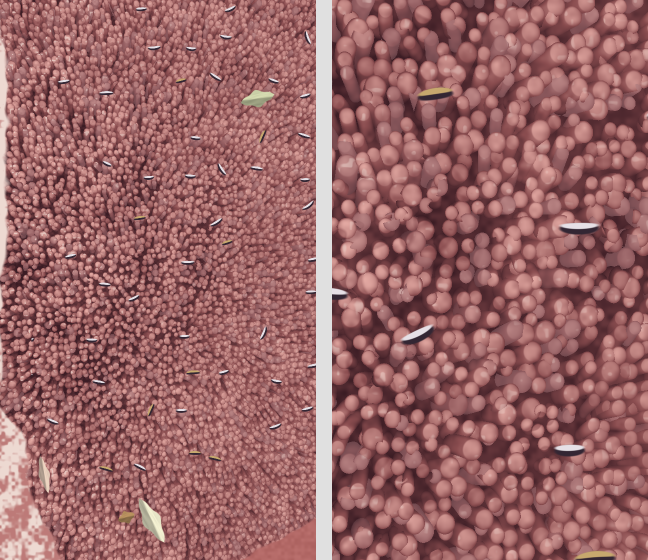
Left: the whole. Right: its middle third, enlarged.
Reproduce this texture procedurally as a Shadertoy shader.

```glsl
// A dense bed of dusty red bristles with round tips, edge-on coins and a few pale leaves.
#define GRAINS 46.0
#define FOCUS vec2(0.30, 0.85)
#define LEAN 2.3
#define COIN_CELL 0.13
#define COIN_SHARE 0.45
#define HAZE 0.24
#define DEEP_RED vec3(0.23, 0.11, 0.14)
#define MID_RED vec3(0.54, 0.30, 0.31)
#define DUSTY_PINK vec3(0.83, 0.60, 0.58)
#define GREY_ROSE vec3(0.60, 0.42, 0.44)
#define PALE_STONE vec3(0.93, 0.85, 0.82)

vec3 hash3(vec2 p) {
    vec3 q = fract(vec3(p.xyx) * vec3(0.1031, 0.1030, 0.0973));
    q += dot(q, q.yxz + 33.33);
    return fract((q.xxy + q.yzz) * q.zyx);
}

vec3 noise3(vec2 p) {
    vec2 i = floor(p), f = fract(p);
    f = f * f * (3.0 - 2.0 * f);
    return mix(mix(hash3(i), hash3(i + vec2(1, 0)), f.x),
               mix(hash3(i + vec2(0, 1)), hash3(i + vec2(1, 1)), f.x), f.y);
}

mat2 rotation(float a) {
    return mat2(cos(a), -sin(a), sin(a), cos(a));
}

vec3 redRamp(float tone) {
    return tone < 0.5 ? mix(DEEP_RED, MID_RED, max(tone, 0.0) * 2.0)
                      : mix(MID_RED, DUSTY_PINK, min(tone * 2.0 - 1.0, 1.2));
}

// Topmost capsule wins; each runs from its tip back towards the focus.
vec3 bristles(vec2 p) {
    vec2 scaled = vec2(p.x * (1.0 + 0.28 * p.x), 0.9 + (p.y - 0.9) * (1.0 + 0.3 * p.x));
    vec2 g = scaled * GRAINS;
    vec3 clump = noise3(p * 11.0), dust = noise3(p * 150.0);
    vec2 lean = (scaled - FOCUS) * LEAN + (clump.xy - 0.5) * 1.5;
    lean *= min(1.0, 2.1 / max(length(lean), 0.01));
    float top = -9.0, tone = 0.06, tint = 0.0;
    for (int j = -3; j <= 3; j++)
    for (int i = -3; i <= 3; i++) {
        vec2 id = floor(g) + vec2(i, j);
        vec3 r = hash3(id);
        float level = fract(r.x * 7.3 + r.y * 3.1 + r.z);
        vec2 d = g - id - 0.5 - 0.85 * (r.xy - 0.5);
        vec2 axis = lean + (r.zx - 0.5) * 0.9;
        float along = clamp(-dot(d, axis) / max(dot(axis, axis), 0.01), 0.0, 1.0);
        float radius = mix(0.40, 0.66, r.z * r.z);
        float off = length(d + axis * along) / radius;
        float height = level - 1.4 * along - 0.25 * off * off;
        if (off < 1.0 && height > top) {
            top = height;
            float cap = 1.0 - smoothstep(0.8, 1.0, length(d) / radius);
            float shaft = 0.72 - 0.36 * along;
            tone = mix(shaft, 0.86, cap) - 0.34 * off * off * off;
            tone += 0.13 * dot(d, vec2(-0.5, 0.8)) / radius * cap;
            tone *= 0.68 + 0.38 * smoothstep(-0.4, 0.6, level - along);
            tint = r.y;
        }
    }
    tone += 0.24 * (dust.x - 0.5) + 0.22 * (clump.z - 0.5);
    tone = mix(tone, 0.72, HAZE * smoothstep(0.1, 0.9, p.x));
    vec3 color = redRamp(tone + 0.03);
    color = mix(color, GREY_ROSE, 0.5 * smoothstep(0.72, 0.95, tint));
    // Glinting powder, strongest towards the left
    float glint = smoothstep(0.72, 0.92, dust.y) * smoothstep(0.55, 0.85, tone);
    return mix(color, PALE_STONE, glint * mix(0.75, 0.3, smoothstep(0.0, 0.6, p.x)));
}

// Thin curved rims: bright above, dark below.
vec3 addCoins(vec3 color, vec2 p) {
    vec2 id = floor(p / COIN_CELL);
    vec3 r = hash3(id + 71.0), s = hash3(id + 19.0);
    if (r.z > COIN_SHARE || p.x < 0.1 || p.y < 0.25) return color;
    vec2 d = p - (id + 0.5 + 0.55 * (r.xy - 0.5)) * COIN_CELL;
    d = rotation((s.x - 0.5) * (s.y > 0.7 ? 2.8 : 0.9)) * d;
    d.y += (s.z - 0.5) * 14.0 * d.x * d.x;
    float halfLength = mix(0.016, 0.024, s.y);
    float shadow = length((d + vec2(0.0, 0.003)) / vec2(halfLength, 0.0065));
    float rim = length(d / vec2(halfLength, 0.0036));
    vec3 metal = s.z > 0.8 ? vec3(0.78, 0.66, 0.43) : vec3(0.90, 0.88, 0.90);
    color = mix(color, vec3(0.20, 0.15, 0.20), 1.0 - smoothstep(0.8, 1.05, shadow));
    return mix(color, metal, 1.0 - smoothstep(0.75, 1.05, rim));
}

// Pointed leaf with a fold along its length.
vec3 addLeaf(vec3 color, vec2 p, vec2 center, float angle, vec2 size, vec3 tint) {
    vec2 d = rotation(angle) * (p - center) / size;
    float edge = abs(d.y) - (1.0 - d.x * d.x) * (0.85 + 0.15 * cos(d.x * 7.0));
    float fold = smoothstep(-0.1, 0.1, d.y + 0.25 * d.x);
    vec3 leaf = tint * (0.74 + 0.28 * fold + 0.12 * noise3(d * vec2(2.0, 9.0)).x);
    return mix(color, leaf, 1.0 - smoothstep(-0.06, 0.06, edge));
}

vec3 scene(vec2 p) {
    vec3 color = addCoins(bristles(p), p);
    color = addLeaf(color, p, vec2(0.815, 1.46), 0.25, vec2(0.055, 0.028), vec3(0.75, 0.77, 0.62));
    color = addLeaf(color, p, vec2(0.48, 0.125), -1.05, vec2(0.080, 0.030), vec3(0.86, 0.85, 0.74));
    color = addLeaf(color, p, vec2(0.14, 0.27), -1.35, vec2(0.060, 0.018), vec3(0.84, 0.75, 0.68));
    color = addLeaf(color, p, vec2(0.40, 0.135), 0.4, vec2(0.028, 0.021), vec3(0.66, 0.52, 0.34));
    // Stone border: left strip, lower left wall and lower right corner
    vec3 rough = noise3(p * 26.0), fine = noise3(p * 95.0);
    float strip = 0.022 * smoothstep(0.75, 1.1, p.y) * (1.0 - smoothstep(1.55, 1.75, p.y));
    float wall = 0.09 * (1.0 - smoothstep(0.36, 0.50, p.y)) + 0.10 * (1.0 - smoothstep(0.0, 0.24, p.y));
    float border = max(strip, wall) + 0.022 * (rough.x - 0.5) - p.x;
    float bleach = smoothstep(0.35, 0.75, 0.5 * rough.y + 0.5 * fine.x + 0.12 - p.x + 0.3 * step(0.7, p.y));
    vec3 stone = mix(vec3(0.74, 0.48, 0.47), PALE_STONE, bleach);
    color = mix(color, stone, smoothstep(-0.006, 0.006, border));
    float corner = 0.54 * (p.x - 0.76) + 0.015 * (rough.z - 0.5) - p.y;
    return mix(color, vec3(0.70, 0.41, 0.40) + 0.06 * (fine.y - 0.5), smoothstep(-0.005, 0.005, corner));
}

void mainImage(out vec4 fragColor, in vec2 fragCoord) {
    vec3 sum = vec3(0.0);
    for (int k = 0; k < 4; k++) {
        vec2 offset = vec2(k % 2, k / 2) * 0.5 - 0.25;
        sum += scene((fragCoord + offset) / iResolution.x);
    }
    fragColor = vec4(sum * 0.25, 1.0);
}
```
